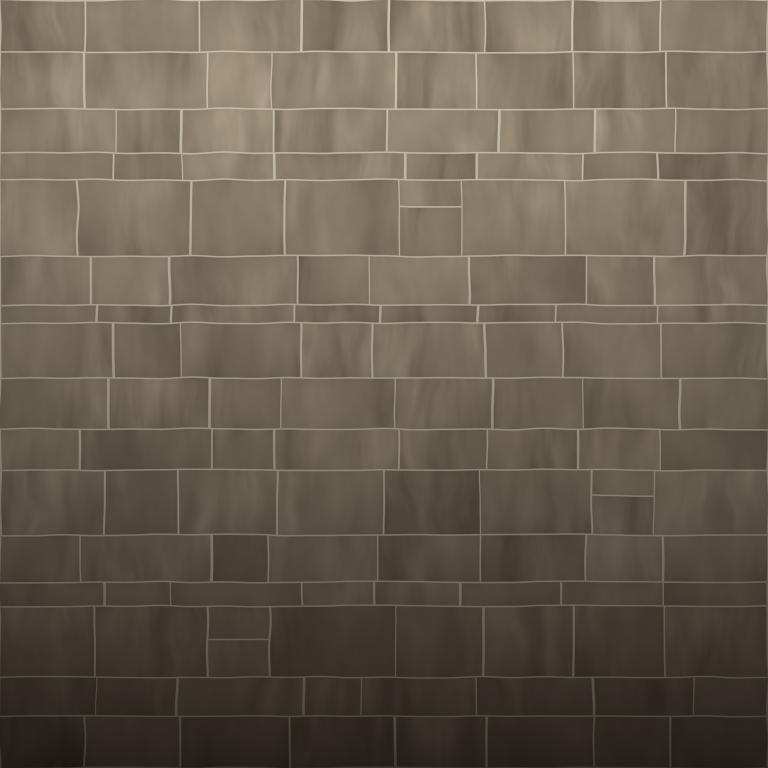
Write a three.js fragment shader that draws this texture.

```glsl
// Stone tile wall: 16 courses of uneven height, 8 tiles each, thin pale grout,
// streaked tiles and a light falling off downwards. Joints come from hashed
// offsets on an even grid; stains are value noise stretched vertically.

varying vec2 vUv;

float hash(vec2 p) {
  vec3 q = fract(p.xyx * 0.1031);
  q += dot(q, q.yzx + 33.33);
  return fract((q.x + q.y) * q.z);
}

float noise(vec2 p) {
  vec2 i = floor(p), f = fract(p);
  f = f * f * (3.0 - 2.0 * f);
  return mix(mix(hash(i), hash(i + vec2(1.0, 0.0)), f.x),
             mix(hash(i + vec2(0.0, 1.0)), hash(i + 1.0), f.x), f.y);
}

float fbm(vec2 p) {
  float sum = 0.0, gain = 0.5;
  for (int i = 0; i < 4; i++) {
    sum += gain * noise(p);
    p = p * 2.03 + 7.7;
    gain *= 0.5;
  }
  return sum / 0.9375;
}

// Position of vertical joint k; the split tile is squeezed from both sides
float jointX(float k, float row, float splitTile) {
  float offset = 0.46 * (hash(vec2(k * 7.0 + 3.0, row * 13.0 + 5.0)) - 0.5);
  if (k == splitTile) offset = 0.16;
  if (k == splitTile + 1.0) offset = -0.19;
  if (k < 0.5 || k > 7.5) offset = 0.0;
  return (k + offset) / 8.0;
}

float line(float dist, float halfWidth, float aa) {
  return 1.0 - smoothstep(halfWidth - aa, halfWidth + aa, dist);
}

void main() {
  float aa = 0.75 * fwidth(vUv.y);

  // Slightly hand-laid edges
  vec2 wobble = vec2(noise(vUv * vec2(9.0, 26.0)), noise(vUv * vec2(24.0, 9.0) + 40.0)) - 0.5;
  vec2 p = clamp(vUv + 0.0026 * wobble, 0.0, 0.9999);

  // Course heights from the top, out of 768
  mat4 heights = mat4(52.0, 57.0, 44.0, 27.0, 76.0, 49.0, 18.0, 55.0,
                      51.0, 41.0, 65.0, 47.0, 24.0, 71.0, 39.0, 52.0);
  float edge = 1.0, top = 1.0, rowHeight = 0.07, row = 0.0;
  for (int i = 0; i < 4; i++) {
    for (int j = 0; j < 4; j++) {
      float h = heights[i][j] / 768.0;
      if (p.y <= edge) {
        top = edge;
        rowHeight = h;
        row = float(i * 4 + j);
      }
      edge -= h;
    }
  }

  // Each tall course holds one narrow tile cut in two
  float splitTile = -9.0;
  if (rowHeight > 0.08) splitTile = row < 5.0 ? 4.0 : (row < 11.0 ? 6.0 : 2.0);

  // Find the tile and its nearest vertical joint
  float tile = 0.0, sideDist = 1.0, nearJoint = 0.0;
  for (int i = 0; i < 8; i++) {
    float k = float(i);
    float left = p.x - jointX(k, row, splitTile);
    float right = jointX(k + 1.0, row, splitTile) - p.x;
    if (left >= 0.0 && right > 0.0) {
      tile = k;
      sideDist = min(left, right);
      nearJoint = left < right ? k : k + 1.0;
    }
  }

  float bedDist = min(top - p.y, p.y - top + rowHeight);
  vec2 id = vec2(tile, row);
  if (tile == splitTile) {
    float cut = p.y - top + rowHeight * mix(0.32, 0.5, hash(id + 9.0));
    bedDist = min(bedDist, abs(cut));
    id.x += cut > 0.0 ? 20.0 : 0.0;
  }

  // Light from above, a little weaker at the sides
  float light = 1.0 - pow(1.0 - vUv.y, 1.6);
  float sides = 1.0 - 0.09 * pow(abs(2.0 * vUv.x - 1.0), 3.0);

  // Vertical streaks, soft clouds and a tone per tile
  vec2 shift = vec2(hash(id + 2.0), hash(id + 31.0)) * 60.0;
  vec2 q = vUv + 0.016 * (noise(vUv * 24.0 + shift) - 0.5);
  float streaks = fbm(q * vec2(46.0, 9.0) + shift) - 0.5;
  float clouds = fbm(q * vec2(15.0, 10.0) + shift.yx) - 0.5;
  float patches = smoothstep(0.35, 0.7, noise(q * vec2(17.0, 11.0) + shift + 8.0));
  float tone = 1.0 + 0.30 * streaks * (0.4 + patches) + 0.27 * clouds;
  tone += 0.13 * (hash(id + 57.0) - 0.5);
  tone -= 0.05 * exp(-min(sideDist, bedDist) / 0.004);

  vec3 stone = mix(vec3(0.145, 0.122, 0.098), vec3(0.585, 0.533, 0.452), light);
  stone *= pow(vec3(tone), vec3(0.95, 1.0, 1.08)) * sides;

  // Grout, each vertical joint with its own width
  vec3 grout = mix(vec3(0.26, 0.24, 0.205), vec3(0.82, 0.79, 0.72), light) * sides;
  float sideWidth = mix(0.0007, 0.0018, hash(vec2(nearJoint + 4.0, row + 71.0)));
  float joints = max(line(sideDist, sideWidth, aa), line(bedDist, 0.001, aa));

  gl_FragColor = vec4(mix(stone, grout, joints * 0.92), 1.0);
}
```
